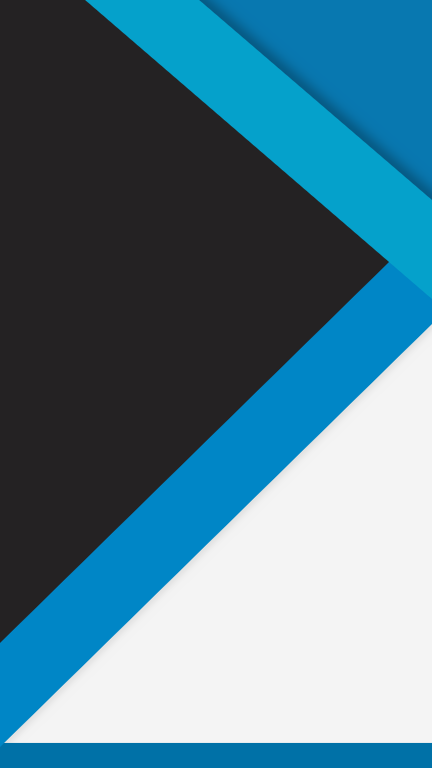
Reproduce this background procedurally as a Shadertoy shader.

```glsl
// Flat paper-cut background: a dark wedge framed by a cyan and a blue diagonal
// band, over a pale sheet, a bottom bar and a blue corner with soft shadows.
// Each layer is a half plane, painted from back to front by signed distance.

const vec3 PAPER  = vec3(0.955);
const vec3 BAR    = vec3(0.000, 0.443, 0.655);
const vec3 BLUE   = vec3(0.000, 0.525, 0.775);
const vec3 DARK   = vec3(0.142, 0.134, 0.138);
const vec3 CYAN   = vec3(0.020, 0.632, 0.797);
const vec3 CORNER = vec3(0.031, 0.469, 0.690);

const float CANVAS_HEIGHT = 16.0 / 9.0; // canvas width is 1
const float BAR_TOP = 0.058;

// Left and right ends of each diagonal edge
const vec2 BLUE_LOW_A  = vec2(0.000, 0.0486), BLUE_LOW_B  = vec2(1.0, 1.0278);
const vec2 BLUE_HIGH_A = vec2(0.000, 0.2894), BLUE_HIGH_B = vec2(0.9005, 1.1713);
const vec2 CYAN_LOW_A  = vec2(0.197, 1.7778), CYAN_LOW_B  = vec2(1.0, 1.0856);
const vec2 CYAN_HIGH_A = vec2(0.461, 1.7778), CYAN_HIGH_B = vec2(1.0, 1.3148);

const float PAPER_SHADE = 0.07, PAPER_SHADE_WIDTH = 0.013;
const float CORNER_SHADE = 0.24, CORNER_SHADE_WIDTH = 0.023;

// Signed distance to the line from a to b, positive above it
float above(vec2 p, vec2 a, vec2 b) {
    vec2 along = normalize(b - a);
    return dot(p - a, vec2(-along.y, along.x));
}

// Coverage of a half plane, smoothed over one pixel
float cover(float d) {
    return clamp(d * iResolution.x + 0.5, 0.0, 1.0);
}

// Brightness factor of a shadow that fades with distance from its caster
float shadow(float d, float strength, float width) {
    float t = max(d, 0.0) / width;
    return 1.0 - strength * exp(-t * t);
}

void mainImage(out vec4 fragColor, in vec2 fragCoord) {
    vec2 p = fragCoord / iResolution.xy * vec2(1.0, CANVAS_HEIGHT);

    float blueLow  = above(p, BLUE_LOW_A, BLUE_LOW_B);
    float blueHigh = above(p, BLUE_HIGH_A, BLUE_HIGH_B);
    float cyanLow  = above(p, CYAN_LOW_A, CYAN_LOW_B);
    float cyanHigh = above(p, CYAN_HIGH_A, CYAN_HIGH_B);

    // Pale sheet and bottom bar
    vec3 color = PAPER * shadow(-blueLow, PAPER_SHADE, PAPER_SHADE_WIDTH);
    color = mix(color, BAR, cover(BAR_TOP - p.y));

    // Blue band, dark wedge and cyan band
    color = mix(color, BLUE, cover(blueLow));
    color = mix(color, DARK, cover(blueHigh));
    color = mix(color, CYAN, cover(cyanLow));

    // Corner, shaded by the cyan band
    vec3 corner = CORNER * shadow(cyanHigh, CORNER_SHADE, CORNER_SHADE_WIDTH);
    color = mix(color, corner, cover(cyanHigh));

    fragColor = vec4(color, 1.0);
}
```
